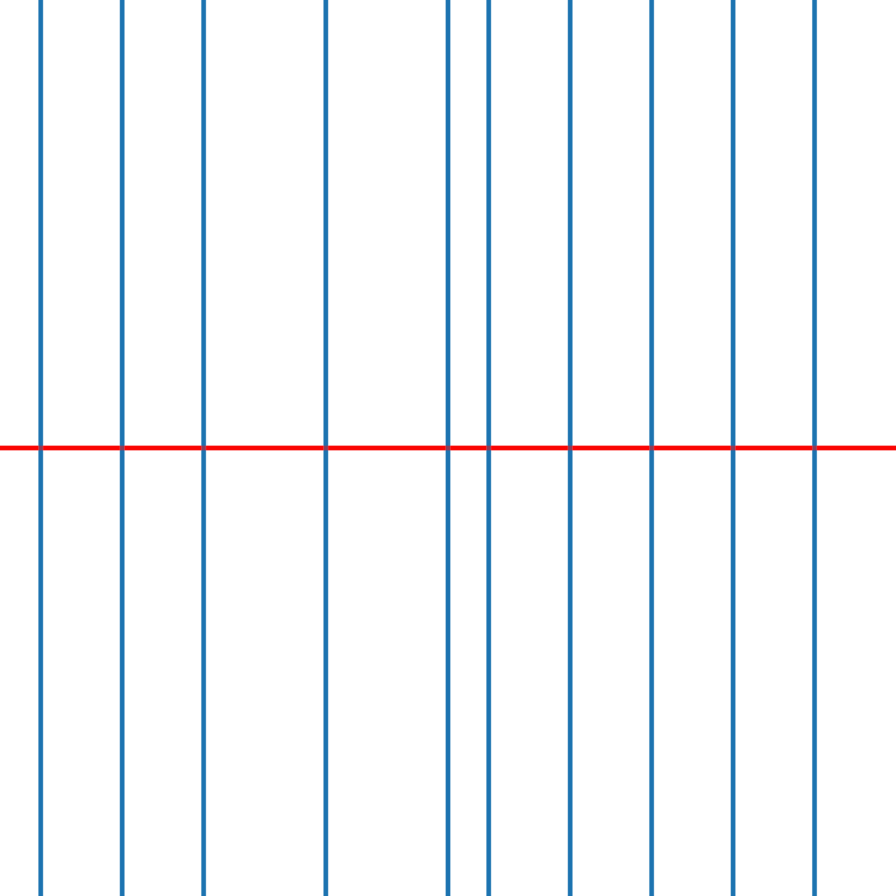
Reproduce this pattern procedurally as a three.js fragment shader.

```glsl
// Ten thin blue vertical lines on white, crossed by one red horizontal line.
varying vec2 vUv;

// Soft-edged coverage of a thin line, by distance from its centre.
float lineCoverage(float dist) {
  return 1.0 - smoothstep(0.0016, 0.0036, abs(dist));
}

// Line positions on a grid of 22 slots: steps of two, with wide gaps
// around the fourth line and a narrow one after the fifth.
float lineSlot(float index) {
  float shift = step(2.5, index);
  float fifth = step(3.5, index) - step(4.5, index);
  return 2.0 * index + 1.0 + shift + fifth;
}

void main() {
  // Vertical lines
  float vertical = 0.0;
  for (int i = 0; i < 10; i++) {
    vertical = max(vertical, lineCoverage(vUv.x - lineSlot(float(i)) / 22.0));
  }

  // Horizontal line, blended with blue where the two cross
  float horizontal = lineCoverage(vUv.y - 0.5);
  vec3 blue = vec3(0.11, 0.45, 0.69);
  vec3 red = vec3(0.98, 0.02, 0.01);

  vec3 color = mix(vec3(1.0), blue, vertical);
  color = mix(color, red, horizontal * (1.0 - 0.5 * vertical));
  gl_FragColor = vec4(color, 1.0);
}
```
